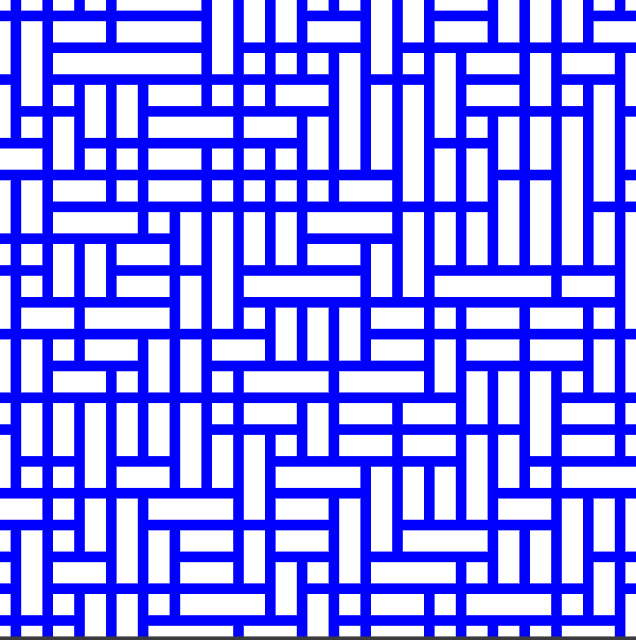
Give the GLSL for this pattern, as a Shadertoy shader.

```glsl
const vec3 LINE_COLOR  = vec3(0.0, 0.0, 1.0);
const vec3 PAPER_COLOR = vec3(1.0);
const vec3 STRIP_COLOR = vec3(0.23, 0.23, 0.24);
const float CELLS        = 20.0;      // lattice nodes along each side
const float LINE_WIDTH   = 1.0 / 3.0; // in cells
const float HORIZONTAL_P = 0.5;       // chance that a node lies flat
const float STRIP_HEIGHT = 0.0056;    // dark bottom edge, share of the height
const float SEED         = 17.0;

float hash(vec2 p) {
    vec3 q = fract(vec3(p.xyx) * 0.1031);
    q += dot(q, q.yzx + 33.33);
    return fract((q.x + q.y) * q.z);
}

// Each node carries one bar that reaches both of its neighbours
bool isHorizontal(vec2 node) {
    return hash(node + SEED) < HORIZONTAL_P;
}

void mainImage(out vec4 fragColor, in vec2 fragCoord) {
    vec2 uv = fragCoord / iResolution.xy;
    vec2 scale = CELLS / vec2(1.0, 1.0 - STRIP_HEIGHT);
    vec2 pixel = scale / iResolution.xy;
    vec2 p = (uv - vec2(0.0, STRIP_HEIGHT)) * scale;

    vec2 node = floor(p);
    vec2 local = fract(p) - 0.5;
    vec2 side = 2.0 * step(0.0, local) - 1.0;

    // Arms from this node, or from the neighbour on the same side
    bool flat0 = isHorizontal(node);
    bool rowArm = flat0 || isHorizontal(node + vec2(side.x, 0.0));
    bool columnArm = !flat0 || !isHorizontal(node + vec2(0.0, side.y));

    // Pixel coverage of the vertical (x) and horizontal (y) line
    vec2 cover = clamp((0.5 * LINE_WIDTH - abs(local)) / pixel + 0.5, 0.0, 1.0);
    float ink = max(rowArm ? cover.y : 0.0, columnArm ? cover.x : 0.0);
    vec3 color = mix(PAPER_COLOR, LINE_COLOR, ink);

    // Dark strip along the bottom
    float strip = clamp(0.5 - p.y / pixel.y, 0.0, 1.0);
    fragColor = vec4(mix(color, STRIP_COLOR, strip), 1.0);
}
```
